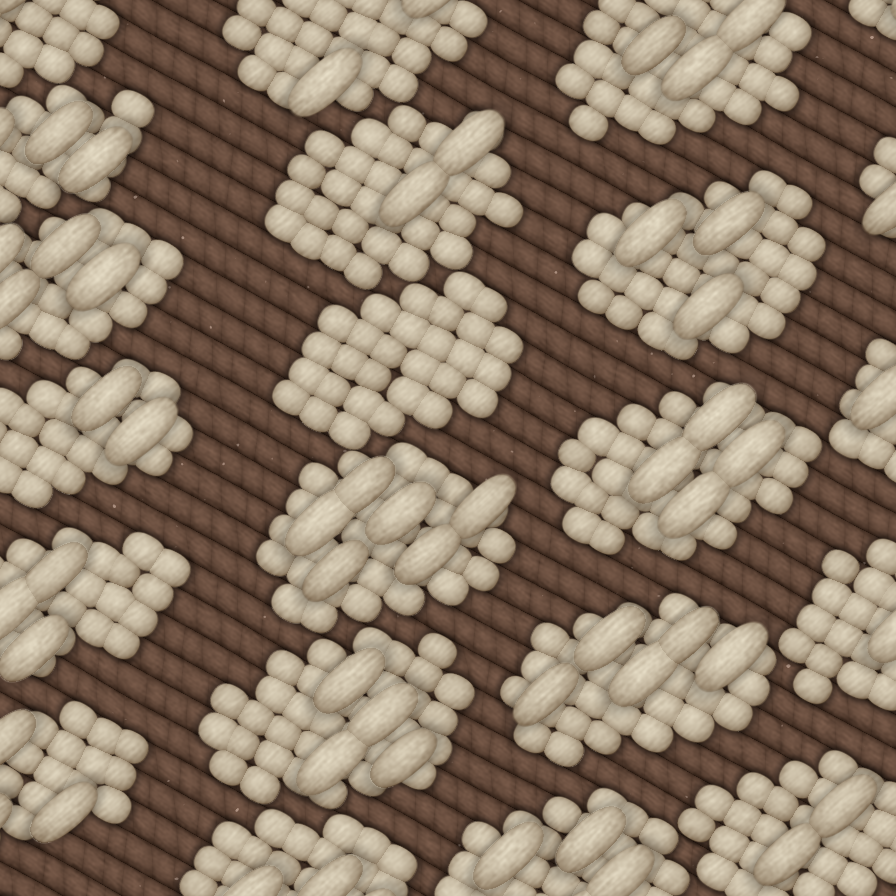
Reproduce this texture procedurally as a Shadertoy shader.

```glsl
// Woven rug: brown twisted cords run diagonally under bowed columns of cream islands.
// Each island is a cluster of rounded knots on the cord grid, crossed by
// thicker slanted floats; fibre grain comes from stretched gradient noise.

vec2 hash2(vec2 p) {
    p = vec2(dot(p, vec2(127.1, 311.7)), dot(p, vec2(269.5, 183.3)));
    return fract(sin(p) * 43758.5);
}

float gradientNoise(vec2 p) {
    vec2 i = floor(p), f = fract(p), w = f * f * (3.0 - 2.0 * f), e = vec2(0, 1);
    float a = dot(hash2(i) * 2.0 - 1.0, f);
    float b = dot(hash2(i + e.yx) * 2.0 - 1.0, f - e.yx);
    float c = dot(hash2(i + e.xy) * 2.0 - 1.0, f - e.xy);
    float d = dot(hash2(i + e.yy) * 2.0 - 1.0, f - e.yy);
    return mix(mix(a, b, w.x), mix(c, d, w.x), w.y);
}

// Scaled distance to the nearest island centre; below 1 is inside.
float island(vec2 p) {
    vec4 peak = vec4(0.068, 0.445, 0.785, 1.095);
    vec4 top = vec4(0.965, 0.967, 0.935, 1.03);
    vec4 gap = vec4(0.125, 0.182, 0.23, 0.24);
    vec4 growth = vec4(0.0085, 0.0025, 0.0, 0.0);
    float nearest = 9.0;
    for (int k = 0; k < 4; k++) {
        // Solve top - gap * row - growth * row^2 = y for the closest row.
        float drop = top[k] - p.y;
        float root = sqrt(max(gap[k] * gap[k] + 4.0 * growth[k] * drop, 0.0));
        float row = round(2.0 * drop / (gap[k] + root));
        float y = top[k] - row * (gap[k] + growth[k] * row);
        float bow = y - 0.5 - 0.1 * float(k);
        vec2 q = p - vec2(peak[k] - 0.36 * bow * bow, y);
        q.y -= 0.16 * q.x;
        vec2 radius = vec2(0.137, k == 0 ? 0.066 : 0.081);
        radius *= 0.95 + 0.1 * hash2(vec2(float(k), row));
        q = abs(q / radius);
        nearest = min(nearest, pow(dot(pow(q, vec2(2.3)), vec2(1)), 1.0 / 2.3));
    }
    return nearest;
}

// Rounded stitches on a turned grid: returns light, coverage and shadow.
vec3 stitches(vec2 p, vec2 along, vec2 cell, vec2 radius, float reach, float density) {
    mat2 toWorld = mat2(along, vec2(-along.y, along.x));
    vec2 uv = p * toWorld;
    vec2 base = floor(uv / cell);
    vec3 result = vec3(0);
    float highest = -1.0, edge = 1.0 / (iResolution.y * radius.y);
    for (int j = -1; j <= 1; j++)
    for (int i = -1; i <= 1; i++) {
        vec2 id = base + vec2(i, j), rnd = hash2(id);
        vec2 centre = (id + 0.5 + (rnd - 0.5) * vec2(0.35, 0.12)) * cell;
        if (rnd.y > density || island(toWorld * centre) > reach) continue;
        vec2 q = (uv - centre) / (radius * (0.94 + 0.14 * rnd.x));
        float d = pow(dot(pow(abs(q), vec2(2.4)), vec2(1)), 1.0 / 2.4);
        float height = sqrt(max(1.0 - d * d, 0.0));
        result.y = max(result.y, smoothstep(1.0 + edge, 1.0 - edge, d));
        result.z = max(result.z, smoothstep(1.5, 0.9, d));
        if (height > highest) {
            highest = height;
            result.x = 0.22 + 0.66 * height + 0.17 * dot(toWorld * q, vec2(-0.35, 0.9));
            result.x += 0.1 * (rnd.x - 0.5);
        }
    }
    return result;
}

// Cream yarn, with fuzzy strands lying up and to the right.
vec3 cream(float light, float grain) {
    return mix(vec3(0.40, 0.31, 0.21), vec3(0.87, 0.83, 0.74), clamp(light + grain, 0.0, 1.1));
}

void mainImage(out vec4 fragColor, in vec2 fragCoord) {
    vec2 p = fragCoord / iResolution.y;
    p += 0.005 * vec2(gradientNoise(p * 7.0), gradientNoise(p * 7.0 + 31.0));
    vec2 cordDir = normalize(vec2(0.875, -0.485));
    vec2 floatDir = normalize(vec2(0.75, 0.66));
    float pitch = 0.033;

    // Brown cords with slanted wraps
    float u = dot(p, cordDir);
    float v = dot(p, vec2(-cordDir.y, cordDir.x)) / pitch;
    float x = fract(v) * 2.0 - 1.0;
    float twist = u / 0.029 + 0.3 * x + hash2(vec2(floor(v), 5)).x;
    twist += 0.5 * gradientNoise(vec2(u * 25.0, floor(v) * 3.7));
    float wrap = abs(sin(3.14159 * twist));
    float light = sqrt(1.0 - x * x) * (0.62 + 0.32 * sqrt(wrap)) + 0.13 * x;
    light += 0.2 * gradientNoise(vec2(u * 90.0 + x * 2.0, v * 9.0));
    light += 0.14 * gradientNoise(p * 230.0);
    vec3 col = mix(vec3(0.16, 0.10, 0.065), vec3(0.46, 0.345, 0.28), clamp(light, 0.0, 1.1));

    // Sparse pale lint
    col += 0.25 * smoothstep(0.48, 0.62, gradientNoise(p * 130.0 + 9.0));

    // Strand grain shared by the cream yarns
    vec2 strand = vec2(dot(p, floatDir), dot(p, vec2(-floatDir.y, floatDir.x)));
    float grain = 0.15 * gradientNoise(strand * vec2(55, 260))
                + 0.10 * gradientNoise(p * 190.0);

    // Knots along the cords
    vec3 knot = stitches(p, cordDir, vec2(0.035, pitch), vec2(0.0225, 0.0185), 1.0, 1.0);
    col *= 1.0 - 0.4 * knot.z;
    col = mix(col, cream(knot.x, grain), knot.y);

    // Thick floats crossing the knots
    vec3 over = stitches(p, floatDir, vec2(0.082, 0.052), vec2(0.046, 0.021), 0.8, 0.6);
    col *= 1.0 - 0.22 * over.z;
    col = mix(col, cream(over.x + 0.04, grain * 1.3), over.y);

    fragColor = vec4(clamp(col, 0.0, 1.0), 1.0);
}
```
